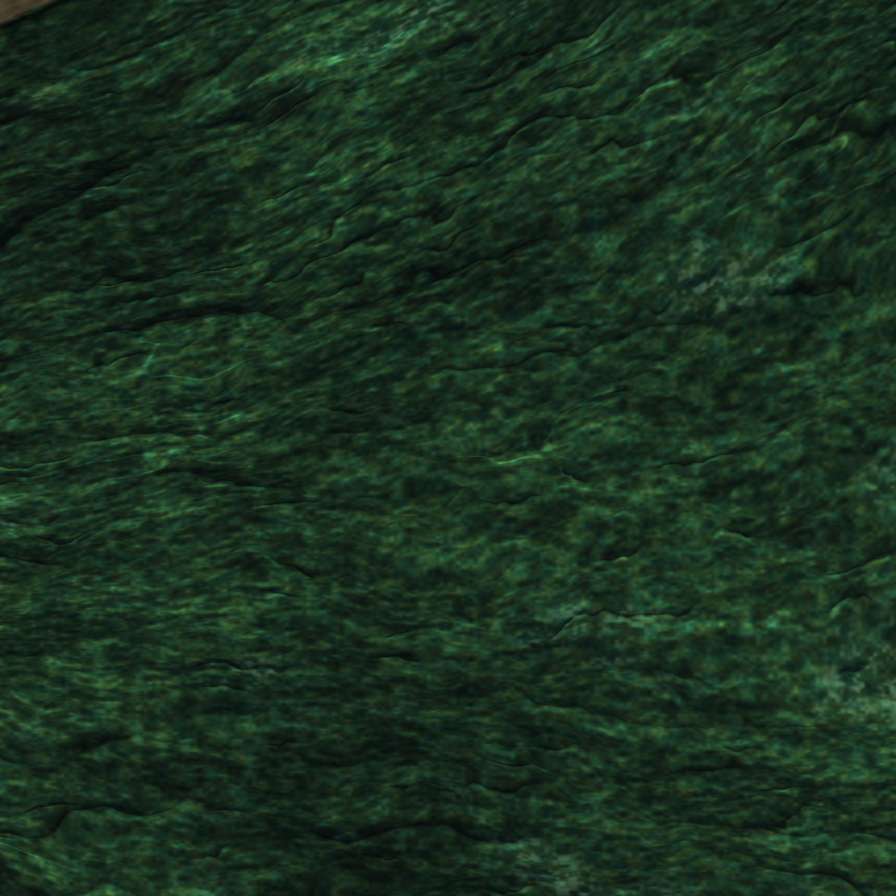
Give the GLSL for this texture, as a WebGL 2 fragment shader.

```glsl
#version 300 es
precision highp float;
// Dark green slate: fine fibrous grain that runs level below and climbs to
// the right above. Stretched noise in bent flow coordinates gives the tone,
// wavering saw-tooth ledges give creases, and masks add pale mineral dust.

#define BASE_GREEN 0.190
#define BROAD_AMOUNT 0.29
#define STREAK_AMOUNT 0.23
#define RELIEF_AMOUNT 0.34
#define GRAIN_AMOUNT 0.42
#define SPECK_AMOUNT 0.17
#define CREASE_DEPTH 0.95
#define VEIN_AMOUNT 0.38
#define DUST_AMOUNT 0.42
#define TOP_SLOPE 0.46
#define GRAIN_SCALE vec2(72.0, 165.0)

uniform vec2 u_resolution;
out vec4 outColor;

// Integer hash of a lattice cell, 0 to 1
float hash(ivec2 cell) {
    uvec2 k = uvec2(cell) * uvec2(1597u, 3571u);
    uint h = (k.x ^ (k.y << 8)) * 74793u + k.y;
    h = (h ^ (h >> 15)) * 60493u;
    h = (h ^ (h >> 13)) * 92821u;
    h ^= h >> 16;
    return float(h & 65535u) / 65535.0;
}

// Smooth value noise, -1 to 1
float noise(vec2 p) {
    ivec2 i = ivec2(floor(p));
    vec2 f = fract(p);
    f = f * f * (3.0 - 2.0 * f);
    float low = mix(hash(i), hash(i + ivec2(1, 0)), f.x);
    float high = mix(hash(i + ivec2(0, 1)), hash(i + ivec2(1, 1)), f.x);
    return 2.0 * mix(low, high, f.y) - 1.0;
}

float fbm(vec2 p, int octaves) {
    float sum = 0.0, amp = 1.0;
    for (int i = 0; i < octaves; i++) {
        sum += amp * noise(p);
        p = p * 2.03 + vec2(17.3, 41.7);
        amp *= 0.5;
    }
    return sum;
}

// Coordinates along and across the bent, slightly wavy cleavage
vec2 flowCoords(vec2 p) {
    float slope = mix(-0.03, TOP_SLOPE, smoothstep(0.1, 1.05, p.y));
    float wave = 0.018 * fbm(p * vec2(4.0, 5.0) + 31.0, 3);
    float jitter = 0.003 * fbm(p * vec2(26.0, 34.0) + 9.0, 2);
    return vec2(p.x, p.y - (p.x - 0.5) * slope + wave + jitter);
}

float height(vec2 q) {
    return fbm(q * vec2(10.0, 36.0) + 63.0, 4);
}

// Broken ledges: a dark line fading upward, with a lit lip just below
float creases(vec2 q) {
    float shade = 0.0;
    float count = 6.0;
    for (int i = 0; i < 3; i++) {
        vec2 shift = vec2(23.0, 57.0) * float(i + 1);
        float bend = 0.5 * fbm(q * count * vec2(0.45, 0.6) + shift, 4);
        float d = fract(q.y * count + bend);
        float mask = smoothstep(0.12, 0.75, noise(q * count * vec2(0.6, 1.1) + shift.yx));
        float shadow = smoothstep(0.0, 0.05, d) * exp(-d * 9.0) * 1.3;
        float lip = smoothstep(0.8, 0.93, d) * smoothstep(1.0, 0.95, d);
        shade += mask * (shadow - 0.25 * lip);
        count *= 2.1;
    }
    return shade;
}

// Thin, interrupted bright threads
float veins(vec2 q) {
    float d = abs(fbm(q * vec2(9.0, 30.0) + 141.0, 3));
    float mask = smoothstep(0.15, 0.7, noise(q * vec2(5.0, 9.0) + 87.0));
    return mask * (1.0 - smoothstep(0.02, 0.17, d));
}

void main() {
    vec2 p = gl_FragCoord.xy / u_resolution;
    vec2 q = flowCoords(p);

    // Tone, summed as a logarithm of brightness
    float grain = fbm(q * GRAIN_SCALE, 2);
    float speck = noise(p * 215.0 + 13.0);
    float tone = BROAD_AMOUNT * fbm(q * vec2(2.3, 4.5) + 5.0, 3);
    tone += STREAK_AMOUNT * fbm(q * vec2(15.0, 48.0) + 77.0, 3);
    tone += RELIEF_AMOUNT * (height(q) - height(q + vec2(0.002, 0.006)));
    tone += GRAIN_AMOUNT * grain + SPECK_AMOUNT * speck;
    tone += VEIN_AMOUNT * veins(q);
    tone -= CREASE_DEPTH * min(creases(q), 1.2);
    float green = BASE_GREEN * exp(tone);
    vec3 color = vec3(0.004, 0.0, 0.024) + green * vec3(0.5, 1.0, 0.51);

    // Faint warm and cool tint from speck to speck
    float tint = noise(q * vec2(100.0, 180.0) + 211.0);
    color += green * tint * vec3(0.11, 0.0, -0.09);

    // Pale patches: soft green bloom with grey grains at the core
    float bloom = fbm(q * vec2(5.0, 12.0) + 301.0, 4);
    color *= 1.0 + 0.28 * smoothstep(0.25, 1.0, bloom);
    float grit = smoothstep(-0.3, 1.1, grain + 0.6 * speck);
    float dust = smoothstep(0.6, 1.15, bloom) * grit;
    color = mix(color, vec3(0.40, 0.47, 0.41), DUST_AMOUNT * dust);

    // Brown ground showing past the dark upper left edge
    float edge = p.y - 0.968 - 0.42 * p.x + 0.004 * noise(p * 40.0);
    color *= 1.0 - 0.75 * exp(-abs(edge) * 130.0);
    vec3 ground = vec3(0.27, 0.24, 0.17) * (1.0 + 0.2 * grain);
    color = mix(color, ground, smoothstep(0.002, 0.010, edge));

    outColor = vec4(clamp(color, 0.0, 1.0), 1.0);
}
```
